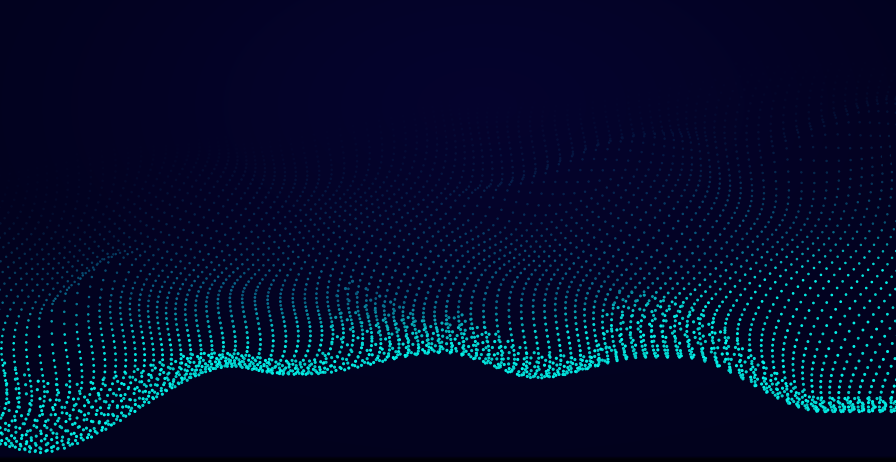
Give the GLSL for this background, as a WebGL 2 fragment shader.

```glsl
#version 300 es
precision highp float;

uniform vec2 u_resolution;
out vec4 fragColor;

float hash(vec2 p) {
    vec3 q = fract(p.xyx * vec3(0.1031, 0.103, 0.0973));
    q += dot(q, q.yzx + 33.33);
    return fract((q.x + q.y) * q.z);
}

// Lower rim of the sheet
float frontEdge(float x) {
    return 0.045 - 0.025 * smoothstep(-0.02, 0.045, x)
        + 0.19 * smoothstep(0.04, 0.27, x)
        - 0.02 * smoothstep(0.245, 0.32, x)
        + 0.047 * smoothstep(0.34, 0.495, x)
        - 0.055 * smoothstep(0.495, 0.6, x)
        + 0.045 * smoothstep(0.6, 0.72, x)
        - 0.118 * smoothstep(0.76, 0.92, x);
}

// A fold that rises quickly at one end and falls slowly to the other
float slope(float x, float start, float end) {
    return smoothstep(start - 0.03, start, x) * (1.0 - clamp((x - start) / (end - start), 0.0, 1.0));
}

// Height of the flap that curls up in front of the rim
float flapHeight(float x) {
    return 0.028 + 0.15 * slope(x, 0.0, 0.25) + 0.17 * slope(x, 0.385, 0.5)
        + 0.06 * slope(x, 0.51, 0.66) + 0.12 * slope(x, 0.69, 0.91);
}

// Crest running over the sheet from one depth to another
float crest(vec2 p, vec2 span, vec2 depths) {
    float along = (p.x - span.x) / (span.y - span.x);
    float window = smoothstep(-0.2, 0.2, along) * (1.0 - smoothstep(0.75, 1.4, along));
    float across = (p.y - mix(depths.x, depths.y, smoothstep(0.0, 1.0, along))) / 0.048;
    return 0.036 * window * exp(-across * across);
}

// Sideways sway of the dot strings
float sway(float x, float depth) {
    float bend = 0.5 - 0.33 * x + 0.05 * sin(x * 24.0);
    return 0.14 * depth - 0.021 * cos(9.4 * (depth - bend));
}

float sheetHeight(float x, float depth) {
    float front = frontEdge(x);
    if (depth < 0.0) return front + flapHeight(x) * pow(-depth / 0.22, 1.5);
    float rise = 1.08 * depth * depth / (depth + 0.08);
    vec2 p = vec2(x, depth);
    return mix(front, mix(0.66, 0.91, x), rise)
        + 0.01 * sin(13.0 * depth + 17.0 * x) * smoothstep(0.05, 0.3, depth)
        + crest(p, vec2(0.04, 0.14), vec2(0.44, 0.58))
        + crest(p, vec2(0.51, 0.76), vec2(0.62, 0.75))
        + crest(p, vec2(0.86, 1.02), vec2(0.73, 0.8));
}

void main() {
    vec2 uv = gl_FragCoord.xy / u_resolution;
    float aspect = u_resolution.x / u_resolution.y;
    float pixel = 1.0 / u_resolution.y;

    // Night backdrop with a soft glow above the middle
    vec2 fromGlow = (uv - vec2(0.54, 0.77)) * vec2(1.9, 1.7);
    vec3 color = mix(vec3(0.006, 0.006, 0.11), vec3(0.018, 0.012, 0.175), exp(-1.5 * dot(fromGlow, fromGlow)));
    color *= 0.25 + 0.75 * smoothstep(0.006, 0.014, uv.y);

    // Rows of dots from the front flap to the far end
    const float spacing = 0.0127;
    float light = 0.0;
    for (int row = -12; row <= 54; row++) {
        float depth = float(row) / 54.0;
        float home = uv.x - sway(uv.x - sway(uv.x, depth), depth);
        float column = floor(home / spacing + 0.5);
        float scatter = hash(vec2(column + 200.0, float(row) + 50.0)) - 0.5;
        float x = column * spacing;
        x += sway(x, depth) + (depth < 0.0 ? 0.004 * scatter : 0.0);
        float y = sheetHeight(x, depth);

        float dist = length(vec2((uv.x - x) * aspect, uv.y - y));
        float radius = mix(0.0034, 0.0026, smoothstep(0.0, 0.6, depth));
        float dotShape = 1.0 - smoothstep(radius - 0.6 * pixel, radius + 0.6 * pixel, dist);
        float fade = 1.0 - smoothstep(0.4, 1.0, depth);
        light = max(light, dotShape * fade * (0.9 + 0.2 * scatter));
    }

    // Cyan near the rim, sinking into blue with height
    float level = uv.y - 0.28 - 0.17 * smoothstep(0.55, 1.0, uv.x);
    vec3 dotColor = mix(vec3(0.03, 0.42, 0.56), vec3(0.01, 0.96, 0.92), 1.0 - smoothstep(-0.04, 0.09, level));
    dotColor = mix(dotColor, vec3(0.02, 0.2, 0.38), smoothstep(0.06, 0.32, level));
    fragColor = vec4(mix(color, dotColor, clamp(light, 0.0, 1.0)), 1.0);
}
```
